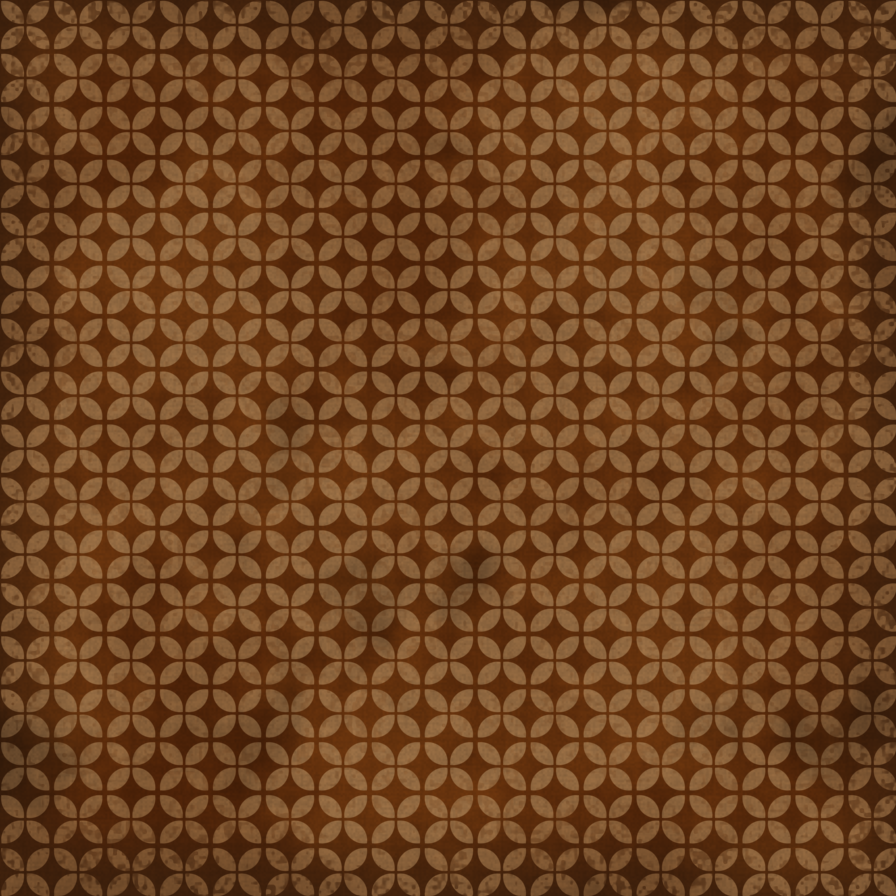
Reproduce this pattern procedurally as a WebGL 2 fragment shader.

```glsl
#version 300 es
precision highp float;
// Four-petalled flowers in tan on aged brown paper, about 17 by 17 on the canvas.
// Each petal is a rounded lens set on a cell diagonal; value noise adds stains,
// grain, a faint weave, worn petals and dark uneven borders.
uniform vec2 u_resolution;
out vec4 fragColor;

float hash(vec2 p) {
    vec3 q = fract(p.xyx * vec3(0.1031, 0.1030, 0.0973));
    q += dot(q, q.yzx + 33.33);
    return fract((q.x + q.y) * q.z);
}

float noise(vec2 p) {
    vec2 i = floor(p), f = fract(p);
    f = f * f * (3.0 - 2.0 * f);
    return mix(mix(hash(i), hash(i + vec2(1, 0)), f.x),
               mix(hash(i + vec2(0, 1)), hash(i + 1.0), f.x), f.y);
}

float fbm(vec2 p) {
    float sum = 0.0, weight = 0.5;
    for (int i = 0; i < 5; i++) {
        sum += weight * noise(p);
        p = mat2(1.6, 1.2, -1.2, 1.6) * p + 7.3;
        weight *= 0.5;
    }
    return sum;
}

// Signed distance to an upright lens given its half width and half length
float lens(vec2 p, float halfWidth, float halfLength) {
    p = abs(p);
    float radius = (halfWidth * halfWidth + halfLength * halfLength) / (2.0 * halfWidth);
    float offset = radius - halfWidth;
    return (p.y - halfLength) * offset > p.x * halfLength
        ? length(p - vec2(0.0, halfLength))
        : length(p + vec2(offset, 0.0)) - radius;
}

void main() {
    float side = min(u_resolution.x, u_resolution.y);
    vec2 uv = (gl_FragCoord.xy - 0.5 * u_resolution) / side + 0.5;

    // Flower cell, folded so that one petal stands for all four
    const float pitch = 0.0591;
    vec2 cell = (uv - vec2(0.501, 0.4993)) / pitch;
    vec2 p = abs(fract(cell + 0.5) - 0.5) - 0.24;
    vec2 along = vec2(p.x - p.y, p.x + p.y) * 0.70711;
    float d = lens(along, 0.14, 0.285) - 0.012;
    float blur = 0.9 / (side * pitch);
    float petal = 1.0 - smoothstep(-blur, blur, d);

    // Noise layers: broad stains, mottling, grain and woven threads
    float stain = fbm(uv * 4.5 + 11.0);
    float mottle = fbm(uv * 26.0 + 40.0);
    float grain = noise(uv * 430.0);
    float weave = noise(uv * vec2(380.0, 30.0)) + noise(uv * vec2(30.0, 380.0) + 90.0) - 1.0;

    // Uneven dark borders, strongest in the corners
    vec2 border = min(uv, 1.0 - uv) + 0.07 * (stain - 0.5);
    vec2 fade = smoothstep(-0.03, 0.11, border);
    float inside = fade.x * fade.y;

    // Brown ground with redder dark stains
    vec3 ground = mix(vec3(0.305, 0.135, 0.03), vec3(0.395, 0.195, 0.05),
                      smoothstep(0.3, 0.66, stain + 0.25 * (mottle - 0.5)));
    ground = mix(vec3(0.23, 0.12, 0.045), ground, inside);

    // Tan petals, thinned by specks that gather near the borders
    vec3 tan_ = mix(vec3(0.52, 0.36, 0.21), vec3(0.58, 0.42, 0.26),
                    smoothstep(0.3, 0.62, stain));
    float specks = smoothstep(0.5, 0.72, 0.5 * noise(uv * 210.0 + 5.0) + 0.5 * mottle);
    float ink = mix(0.72, 0.98, inside) - specks * mix(0.5, 0.2, inside);
    vec3 color = mix(ground, tan_, petal * ink);

    // Dark blotches and paper texture over everything
    float blotch = smoothstep(0.6, 0.78, fbm(uv * 6.0 + 63.0));
    color *= 1.0 - 0.2 * blotch;
    color *= 1.0 + 0.09 * (grain - 0.5) + 0.05 * weave + 0.12 * (mottle - 0.5);
    fragColor = vec4(color, 1.0);
}
```
